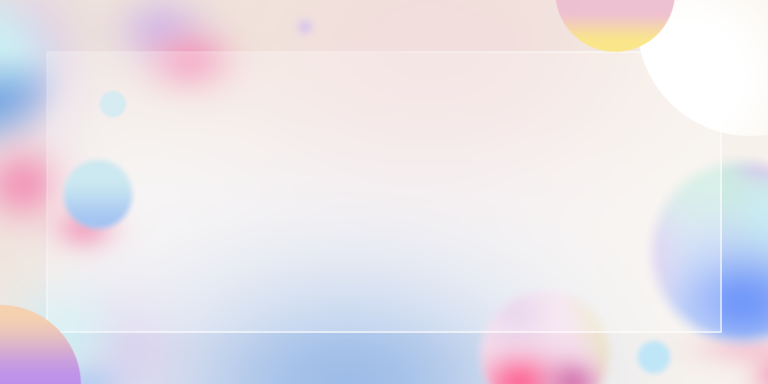
This background is drawn by a WebGL 2 fragment shader. Its source:

```glsl
#version 300 es
precision highp float;
// Soft pastel backdrop: a beige to blue wash with blurred colour spheres,
// a translucent glass panel and a few crisp gradient discs near the edges.
// Everything is layered from gaussian glows and distance-based masks.

uniform vec2 u_resolution;
out vec4 outColor;

const vec3 WHITE = vec3(1.0);
const vec3 LILAC = vec3(0.84, 0.77, 0.93);
const vec3 ROSE = vec3(0.95, 0.60, 0.73);
const vec3 AQUA = vec3(0.80, 0.93, 0.95);
const vec3 SKY = vec3(0.64, 0.77, 0.95);

// Gaussian falloff around a centre, with a radius per axis.
float glow(vec2 p, vec2 center, vec2 radius) {
  vec2 q = (p - center) / radius;
  return exp(-dot(q, q));
}

// Filled circle whose edge is blurred over +-soft.
float disc(vec2 p, vec2 center, float radius, float soft) {
  return 1.0 - smoothstep(-soft, soft, length(p - center) - radius);
}

// Signed distance to an axis-aligned box.
float boxDistance(vec2 p, vec2 center, vec2 halfSize) {
  vec2 d = abs(p - center) - halfSize;
  return length(max(d, 0.0)) + min(max(d.x, d.y), 0.0);
}

vec3 backdrop(vec2 p) {
  vec3 color = mix(vec3(0.96, 0.95, 0.95), vec3(0.94, 0.90, 0.85), smoothstep(0.45, 0.95, p.y));
  color = mix(color, vec3(0.97, 0.95, 0.92), smoothstep(1.2, 1.9, p.x) * 0.8);
  color = mix(color, vec3(0.95, 0.86, 0.87), 0.8 * glow(p, vec2(1.12, 0.86), vec2(0.48, 0.36)));
  color = mix(color, vec3(0.94, 0.89, 0.85), 0.8 * glow(p, vec2(0.0, 0.38), vec2(0.2, 0.4)));
  return mix(color, vec3(0.62, 0.74, 0.91), glow(p, vec2(0.9, 0.0), vec2(0.46, 0.29)));
}

// Out-of-focus colour clouds along the left side.
vec3 leftClouds(vec3 color, vec2 p) {
  color = mix(color, LILAC, 0.75 * glow(p, vec2(0.06, 0.84), vec2(0.15, 0.20)));
  vec3 orb = mix(vec3(0.49, 0.67, 0.89), AQUA, smoothstep(0.72, 0.89, p.y));
  color = mix(color, orb, disc(p, vec2(-0.06, 0.82), 0.17, 0.09));
  color = mix(color, vec3(0.83, 0.74, 0.91), 0.9 * glow(p, vec2(0.42, 0.92), vec2(0.11, 0.09)));
  color = mix(color, ROSE, 0.9 * glow(p, vec2(0.495, 0.84), vec2(0.10, 0.075)));
  color = mix(color, ROSE, 0.95 * glow(p, vec2(0.06, 0.52), vec2(0.10, 0.09)));
  color = mix(color, LILAC, 0.65 * glow(p, vec2(0.31, 0.09), vec2(0.14, 0.15)));
  color = mix(color, AQUA, 0.85 * glow(p, vec2(0.17, 0.13), vec2(0.13, 0.12)));
  return mix(color, SKY, 0.6 * glow(p, vec2(0.23, 0.0), vec2(0.08, 0.05)));
}

// Large mint, cyan and blue sphere at the right edge.
vec3 blueSphere(vec3 color, vec2 p, vec2 center, float radius) {
  vec2 q = (p - center) / radius;
  vec3 tint = mix(vec3(0.82, 0.88, 0.95), vec3(0.80, 0.92, 0.88), smoothstep(0.0, 0.8, q.y));
  tint = mix(tint, AQUA, glow(q, vec2(0.35, 0.35), vec2(0.4, 0.5)));
  tint = mix(tint, LILAC, 0.8 * glow(q, vec2(0.25, 0.95), vec2(0.3, 0.2)));
  tint = mix(tint, vec3(0.45, 0.60, 0.98), glow(q, vec2(0.0, -0.55), vec2(0.75, 0.52)));
  tint = mix(tint, LILAC, 0.8 * glow(q, vec2(-1.0, -0.1), vec2(0.28, 0.6)));
  color = mix(color, ROSE, 0.4 * glow(q, vec2(0.05, -1.05), vec2(0.5, 0.18)));
  return mix(color, tint, disc(q, vec2(0.0), 0.97, 0.12));
}

// Pearly sphere with a hot pink base, cut by the lower edge.
vec3 pinkSphere(vec3 color, vec2 p, vec2 center, float radius) {
  vec2 q = (p - center) / radius;
  vec3 tint = mix(vec3(0.96, 0.88, 0.93), vec3(0.93, 0.89, 0.80), smoothstep(0.4, 1.0, q.x + 0.3 * q.y));
  tint = mix(tint, vec3(0.89, 0.79, 0.91), 0.9 * glow(q, vec2(-0.45, 0.65), vec2(0.45, 0.4)));
  tint = mix(tint, vec3(1.0, 0.42, 0.60), glow(q, vec2(-0.38, -0.42), vec2(0.52, 0.4)));
  tint = mix(tint, vec3(0.83, 0.45, 0.68), 0.9 * glow(q, vec2(0.42, -0.42), vec2(0.38, 0.32)));
  return mix(color, tint, 0.95 * disc(q, vec2(0.0), 0.97, 0.13));
}

// Translucent pane with a thin rim, brightest on the lower right.
vec3 glassPanel(vec3 color, vec2 p, float pixel) {
  float d = boxDistance(p, vec2(1.0, 0.5), vec2(0.878, 0.365));
  color = mix(color, WHITE, 0.25 * (1.0 - smoothstep(-pixel, pixel, d)));
  float rim = 1.0 - smoothstep(0.001, 0.001 + pixel, abs(d));
  float shine = mix(0.12, 0.65, smoothstep(0.1, 0.9, 0.5 * p.x + 1.0 - p.y - 0.3));
  return mix(color, WHITE, rim * shine);
}

void main() {
  vec2 p = gl_FragCoord.xy / u_resolution.y;
  p.x += 1.0 - 0.5 * u_resolution.x / u_resolution.y;
  float pixel = 1.0 / u_resolution.y;

  vec3 color = leftClouds(backdrop(p), p);
  color = mix(color, LILAC, 0.8 * glow(p, vec2(0.794, 0.93), vec2(0.02)));
  color = mix(color, ROSE, 0.7 * glow(p, vec2(2.02, 0.02), vec2(0.06)));

  // White disc in the upper right corner, warmer towards the edge.
  vec3 pearl = mix(WHITE, vec3(0.98, 0.96, 0.93), smoothstep(0.12, 0.36, length(p - vec2(1.79, 0.8))));
  color = mix(color, pearl, disc(p, vec2(1.953, 0.94), 0.294, pixel));
  color = blueSphere(color, p, vec2(1.932, 0.344), 0.24);
  color = pinkSphere(color, p, vec2(1.419, 0.075), 0.172);
  color = glassPanel(color, p, pixel);

  // Small spheres resting on the pane.
  color = mix(color, ROSE, 0.75 * glow(p, vec2(0.22, 0.405), vec2(0.075, 0.055)));
  vec3 ball = mix(SKY, vec3(0.80, 0.91, 0.94), smoothstep(0.41, 0.54, p.y));
  color = mix(color, ball, disc(p, vec2(0.255, 0.494), 0.089, 0.014));
  color = mix(color, vec3(0.84, 0.92, 0.95), disc(p, vec2(0.294, 0.729), 0.034, 0.006));
  color = mix(color, vec3(0.75, 0.90, 0.97), disc(p, vec2(1.703, 0.07), 0.042, 0.014));

  // Crisp gradient discs cut by the upper and lower edges.
  vec3 sunset = mix(vec3(0.98, 0.90, 0.53), vec3(0.93, 0.75, 0.82), smoothstep(0.885, 0.975, p.y));
  color = mix(color, sunset, 0.97 * disc(p, vec2(1.602, 1.021), 0.156, pixel));
  vec3 dusk = mix(vec3(0.74, 0.57, 0.92), vec3(0.96, 0.82, 0.69), smoothstep(0.0, 0.19, p.y));
  color = mix(color, dusk, disc(p, vec2(0.0, -0.005), 0.211, pixel));
  outColor = vec4(color, 1.0);
}
```
